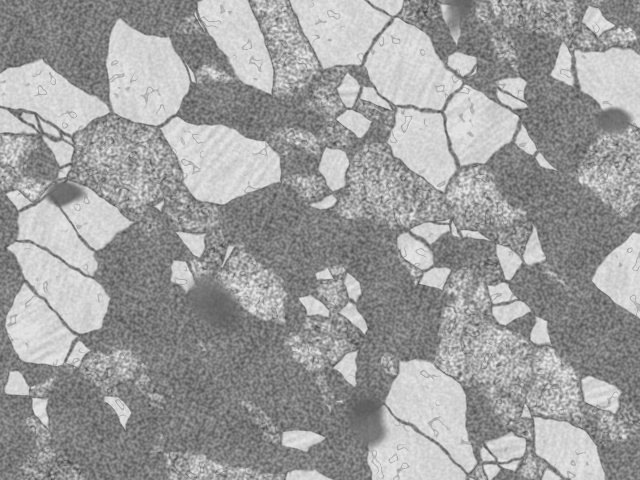
This texture is drawn by a WebGL 1 fragment shader. Its source:

```glsl
precision highp float;
uniform vec2 u_resolution;

#define GRAIN_SCALE 7.0
#define FRAGMENT_SCALE 18.0
#define FRAGMENT_SHARE 0.38
#define DARK_LIMIT 0.41
#define BRIGHT_LIMIT 0.74
#define DARK_TONE 0.485
#define ALTERED_TONE 0.645
#define BRIGHT_TONE 0.835
#define SEAM_WIDTH 0.0055
#define SPECKLE_SCALE 150.0
#define SMUDGE_COUNT 5

vec2 hash2(vec2 p) {
  vec3 q = fract(p.xyx * vec3(0.1031, 0.1030, 0.0973));
  q += dot(q, q.yzx + 33.33);
  return fract((q.xx + q.yz) * q.zy);
}

mat2 rotation(float angle) {
  float c = cos(angle), s = sin(angle);
  return mat2(c, s, -s, c);
}

float cornerSlope(vec2 cell, vec2 corner, vec2 f) {
  float angle = 6.2832 * hash2(cell + corner + 57.0).x;
  return dot(vec2(cos(angle), sin(angle)), f - corner);
}

// Gradient noise, centred on zero
float noise(vec2 p) {
  vec2 cell = floor(p), f = fract(p);
  vec2 w = f * f * f * (f * (f * 6.0 - 15.0) + 10.0);
  vec2 e = vec2(0.0, 1.0);
  return mix(mix(cornerSlope(cell, e.xx, f), cornerSlope(cell, e.yx, f), w.x),
             mix(cornerSlope(cell, e.xy, f), cornerSlope(cell, e.yy, f), w.x), w.y);
}

// Voronoi grains: distance to the border, then the cell
vec3 grains(vec2 p, float scale) {
  p *= scale;
  vec2 base = floor(p), f = fract(p), nearest = vec2(0.0), nearestCell = base;
  float best = 9.0, border = 9.0;
  for (int j = -1; j <= 1; j++) {
    for (int i = -1; i <= 1; i++) {
      vec2 offset = vec2(float(i), float(j));
      vec2 site = offset + hash2(base + offset) - f;
      float d = dot(site, site);
      if (d < best) { best = d; nearest = site; nearestCell = base + offset; }
    }
  }
  for (int j = -2; j <= 2; j++) {
    for (int i = -2; i <= 2; i++) {
      vec2 offset = vec2(float(i), float(j));
      vec2 site = offset + hash2(base + offset) - f;
      vec2 gap = site - nearest;
      if (dot(gap, gap) > 0.0001) {
        border = min(border, dot(0.5 * (site + nearest), normalize(gap)));
      }
    }
  }
  return vec3(border / scale, nearestCell);
}

// Soft out-of-focus stains
float smudges(vec2 p, float aspect) {
  float cover = 0.0;
  for (int i = 0; i < SMUDGE_COUNT; i++) {
    float k = float(i);
    vec2 centre = fract(vec2(0.10, 0.60) + k * vec2(0.618, 0.382)) * vec2(aspect, 1.0);
    vec2 d = rotation(k * 1.9) * (p - centre) * vec2(1.0, 1.5);
    float radius = mix(0.035, 0.065, hash2(vec2(k, 5.0)).x);
    float r = length(d) + 0.03 * noise(p * 18.0 + k);
    cover = max(cover, 1.0 - smoothstep(radius * 0.6, radius * 1.3, r));
  }
  return cover;
}

void main() {
  vec2 p = gl_FragCoord.xy / u_resolution.y;
  float aspect = u_resolution.x / u_resolution.y;

  // Ragged outlines, drawn out along the falling diagonal
  vec2 bend = vec2(noise(p * 8.0), noise(p * 8.0 + 31.0)) * 0.035;
  bend += vec2(noise(p * 38.0 + 7.0), noise(p * 38.0 + 63.0)) * 0.007;
  vec2 q = rotation(0.7) * (p + bend) * vec2(0.85, 1.15) + 20.0;

  // Large grains, some broken into fragments
  vec3 grain = grains(q, GRAIN_SCALE);
  float scale = GRAIN_SCALE;
  if (hash2(grain.yz + 11.0).y < FRAGMENT_SHARE) {
    vec3 fragment = grains(q, FRAGMENT_SCALE);
    grain = vec3(min(grain.x, fragment.x), fragment.yz);
    scale = FRAGMENT_SCALE;
  }
  vec2 random = hash2(grain.yz + scale);
  float phase = random.x + 0.5 * noise(grain.yz / scale * 2.5);

  // Fine speckle, pits and cleavage
  vec2 s = rotation(0.4) * p;
  float speckle = noise(s * SPECKLE_SCALE) + 0.6 * noise(s * SPECKLE_SCALE * 0.55 + 17.0);
  float patches = noise(p * 14.0 + 3.0);
  float pitField = noise(s * 52.0 + 9.0);
  float pits = 1.0 - smoothstep(0.02, 0.11, abs(pitField - 0.26));
  float cleavage = noise(rotation(random.y * 3.14) * p * vec2(12.0, 95.0));

  // The three minerals
  float dark = DARK_TONE + 0.19 * speckle + 0.06 * patches;
  float altered = ALTERED_TONE + 0.16 * (random.y - 0.5) + 0.30 * speckle
                + 0.18 * patches - 0.12 * pits + 0.12 * cleavage;
  float bright = BRIGHT_TONE + 0.07 * speckle + 0.04 * patches
               + mix(0.03, 0.16, random.y * random.y) * cleavage
               - 0.16 * pits * smoothstep(0.05, 0.25, patches);

  float tone = dark;
  if (phase > BRIGHT_LIMIT) {
    float body = smoothstep(0.0, SEAM_WIDTH, grain.x - 0.0008);
    tone = mix(dark - 0.03, bright, body);
  } else if (phase > DARK_LIMIT) {
    float body = smoothstep(0.0, 0.010, grain.x + 0.012 * noise(p * 60.0));
    tone = mix(dark, altered, mix(0.25, 1.0, body));
  }
  tone = min(tone, 0.88 + 0.02 * speckle);

  float stain = smudges(p, aspect);
  tone = mix(tone, 0.41 + 0.12 * noise(p * 16.0) + 0.03 * speckle, 0.9 * stain);
  gl_FragColor = vec4(vec3(clamp(tone, 0.0, 1.0)), 1.0);
}
```
